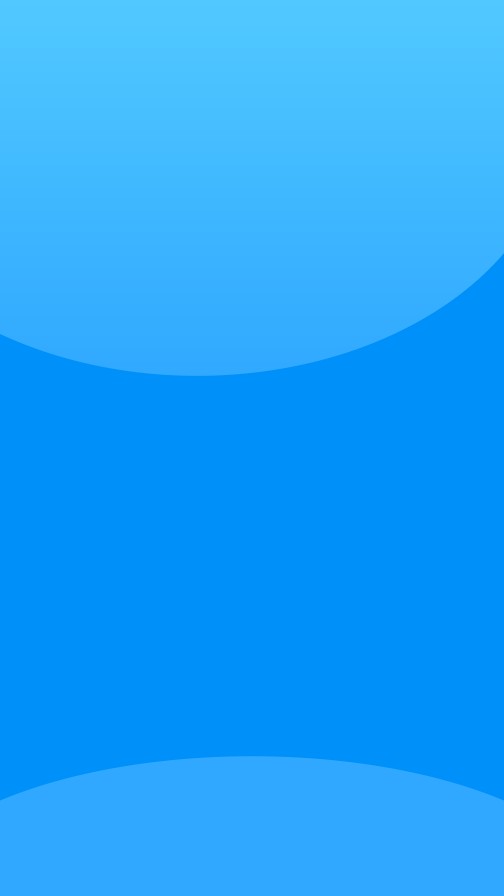
Write a WebGL 1 fragment shader that draws this background.

```glsl
precision mediump float;
// Flat blue backdrop with a large glowing ellipse above and a pale hill below.

uniform vec2 u_resolution;

// Colours
const vec3 BASE_BLUE = vec3(0.0, 0.563, 0.975);
const vec3 HILL_BLUE = vec3(0.188, 0.660, 1.0);
const vec3 GLOW_LOW  = vec3(0.188, 0.660, 1.0);
const vec3 GLOW_HIGH = vec3(0.318, 0.787, 1.0);

// Ellipses, as fractions of the canvas
const vec2 GLOW_CENTER = vec2(0.391, 0.867);
const vec2 GLOW_RADIUS = vec2(0.714, 0.2865);
const vec2 HILL_CENTER = vec2(0.5, -0.017);
const vec2 HILL_RADIUS = vec2(0.714, 0.173);

// Smooth-edged coverage of an ellipse, from its approximate distance
float ellipseCoverage(vec2 uv, vec2 center, vec2 radius) {
  vec2 q = (uv - center) / radius;
  float k = length(q);
  float slope = length(q / (radius * u_resolution));
  float distancePx = k * (k - 1.0) / max(slope, 0.00001);
  return clamp(0.5 - distancePx, 0.0, 1.0);
}

void main() {
  vec2 uv = gl_FragCoord.xy / u_resolution;

  // Vertical gradient from the lowest point of the glow to the canvas top
  float glowBottom = GLOW_CENTER.y - GLOW_RADIUS.y;
  float height = clamp((uv.y - glowBottom) / (1.0 - glowBottom), 0.0, 1.0);
  vec3 glow = mix(GLOW_LOW, GLOW_HIGH, height);

  // Layers
  vec3 color = mix(BASE_BLUE, glow, ellipseCoverage(uv, GLOW_CENTER, GLOW_RADIUS));
  color = mix(color, HILL_BLUE, ellipseCoverage(uv, HILL_CENTER, HILL_RADIUS));

  gl_FragColor = vec4(color, 1.0);
}
```
